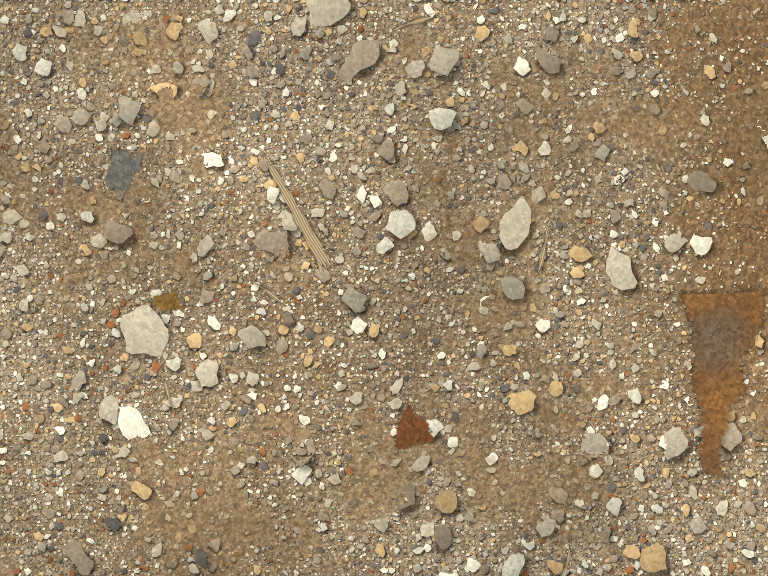
Give the GLSL for this texture, as a Shadertoy shader.

```glsl
// Weathered gravel ground: gritty soil, mixed pebbles, splinters and rusty scrap.

vec3 hash3(vec2 p) {
    vec3 q = fract(p.xyx * vec3(.1031, .1030, .0973));
    q += dot(q, q.yxz + 33.33);
    return fract((q.xxy + q.yzz) * q.zyx);
}

mat2 turn(float a) {
    return mat2(cos(a), sin(a), -sin(a), cos(a));
}

// Layered sines, roughly 0..1
float waves(vec2 p) {
    float sum = 0., amp = .32;
    for (int i = 0; i < 6; i++) {
        p = mat2(.8, .6, -.6, .8) * p * 1.8 + 1.3;
        sum += amp * sin(p.x + 1.6 * sin(p.y));
        amp *= .68;
    }
    return clamp(.5 + .6 * sum, 0., 1.);
}

// Cellular noise: nearest distance and the tone of that cell
vec2 cells(vec2 p) {
    vec2 best = vec2(9., 0.);
    for (int k = 0; k < 9; k++) {
        vec2 c = floor(p) + vec2(k % 3 - 1, k / 3 - 1);
        vec3 h = hash3(c + 400.);
        float d = length(p - c - h.xy);
        if (d < best.x) best = vec2(d, h.z);
    }
    return best;
}

vec3 stoneColor(float pick, float tone) {
    vec3 c = vec3(.68, .61, .51);
    if (pick > .22) c = vec3(.80, .75, .64);
    if (pick > .48) c = vec3(.97, .94, .83);
    if (pick > .71) c = vec3(.85, .72, .51);
    if (pick > .86) c = vec3(.46, .44, .41);
    if (pick > .96) c = vec3(.67, .44, .28);
    return c * (.86 + .24 * tone);
}

// Irregular rounded polygon around the origin
float chip(vec2 d, float seed) {
    float m = 0.;
    for (int i = 0; i < 6; i++) {
        vec3 h = hash3(vec2(seed * 91. + float(i) * 7., 13.));
        float a = (float(i) + .9 * h.x) * 1.047;
        m = max(m, dot(d, vec2(cos(a), sin(a))) * (.8 + .5 * h.y));
    }
    return mix(m, length(d), .2);
}

// One scattered layer of stones with contact shadows
vec3 stones(vec3 col, vec2 p, float size, float share, float seed, float grain) {
    vec2 g = p / size;
    float px = 1. / (iResolution.y * size);
    for (int k = 0; k < 9; k++) {
        vec2 c = floor(g) + vec2(k % 3 - 1, k / 3 - 1);
        vec3 h = hash3(c + seed), v = hash3(c + seed + 157.);
        if (h.z > share) continue;
        vec2 d = g - c - .2 - .6 * h.xy;
        d += .025 * sin(d.yx * 13. + v.xy * 40.);
        float r = mix(.23, .46, v.z * v.z);
        mat2 spin = turn(v.x * 6.283);
        vec2 stretch = vec2(1., 1. + .7 * v.y);
        float edge = chip(spin * d * stretch, v.x + v.y) - r;
        float shade = length(spin * (d + vec2(-.06, .08)) * stretch) - r;
        col *= 1. - .42 * smoothstep(.14, -.06, shade);
        float light = dot(d, vec2(-.5, .8)) / r;
        float pick = fract(h.z * 71.3 + v.y * 5.) * (size > .03 ? .88 : 1.);
        vec3 stone = stoneColor(pick, v.z);
        stone *= .94 + .07 * light + .22 * (grain - .5);
        col = mix(col, stone, smoothstep(.7 * px, -.7 * px, edge));
    }
    return col;
}

void mainImage(out vec4 fragColor, in vec2 fragCoord) {
    vec2 p = fragCoord / iResolution.y;
    float px = 1. / iResolution.y;
    float patches = waves(p * 2.6 + 4.);
    float blotch = waves(p * 17.);
    vec2 grit = cells(p * 190.);
    float grain = .6 * grit.y + .4 * waves(p * 130.);

    // Soil, stained brown towards the right
    float stain = smoothstep(.22, .03, abs(p.x - 1.29 + .2 * (blotch - .5) + .1 * (patches - .5)))
                * smoothstep(.1, .4, p.y);
    vec3 col = mix(vec3(.56, .46, .34), vec3(.72, .64, .52), .6 * patches + .4 * blotch);
    col = mix(col, vec3(.56, .43, .28), .75 * stain);
    col *= .74 + .5 * grain - .12 * grit.x;

    // Dusty brown dirt that buries the grit in places
    float dust = smoothstep(.5, .8, .65 * waves(p * 4.5 + 9.) + .35 * blotch);
    vec3 dirt = vec3(.60, .49, .35) * (.76 + .42 * grain);

    // Pebbles from grit to cobbles
    float cover = (.65 + .6 * patches) * (1. - .7 * stain) * (1. - .35 * dust);
    for (int i = 0; i < 6; i++) {
        float n = float(i);
        col = stones(col, p, .0065 * pow(1.7, n), .88 * pow(.66, n) * cover, 31. * n + 9., grain);
        if (i < 4) col = mix(col, dirt, .28 * dust);
    }
    col *= mix(.90, 1.12, waves(p * 3.3 + 20.));

    // Tapered rusty plate with a worn grey middle
    float t = (p.y - .17) / .33;
    float plate = abs(p.x - mix(1.238, 1.258, t) + .03 * (blotch - .5)) - mix(.012, .066, t);
    plate = max(plate, abs(p.y - .335) - .165 + .015 * blotch);
    col *= 1. - .35 * smoothstep(.012, -.004, plate);
    vec3 rust = mix(vec3(.44, .32, .21), vec3(.68, .47, .26), waves(p * 11. + 2.));
    rust = mix(rust, vec3(.46, .40, .33), .8 * smoothstep(.08, .02, length(p - vec2(1.245, .41))));
    col = mix(col, rust * (.8 + .4 * grain), .9 * smoothstep(px, -px, plate));

    // Flat flakes: slate, ochre and rust
    for (int i = 0; i < 3; i++) {
        float n = float(i);
        vec2 d = p - vec2(.21 + n * (.175 * n - .095), .70 - .225 * n);
        d += .045 * (vec2(blotch, waves(p * 19. + 8.)) - .5);
        float edge = chip(d, n + .4) - .028;
        vec3 flake = i == 0 ? vec3(.46, .45, .41) : mix(vec3(.53, .41, .22), vec3(.48, .31, .19), n - 1.);
        col *= 1. - .3 * smoothstep(.007, -.002, edge);
        col = mix(col, flake * (.8 + .4 * grain), smoothstep(px, -px, edge));
    }

    // Wood splinters, one long and a few short
    for (int i = 0; i < 6; i++) {
        vec3 h = hash3(vec2(float(i) * 17. + 3., 8.));
        vec2 mid = i == 0 ? vec2(.517, .627) : h.xy * vec2(1.33, 1.);
        vec2 d = turn(i == 0 ? 1.06 : h.z * 6.283) * (p - mid);
        float len = i == 0 ? .1 : .02 + .02 * h.x;
        float wide = len * .08 * (1. + .4 * d.x / len) + .001 * sin(d.x * 140.);
        float edge = max(abs(d.y) - wide, abs(d.x) - len + .006 * sin(d.y * 900.));
        float fibre = .5 + .5 * sin(d.y * 1500. + 2. * sin(d.x * 45.));
        col *= 1. - .4 * smoothstep(.006, -.002, edge);
        col = mix(col, mix(vec3(.64, .54, .40), vec3(.82, .73, .58), fibre), smoothstep(px, -px, edge));
    }
    fragColor = vec4(clamp(col, 0., 1.), 1.);
}
```
